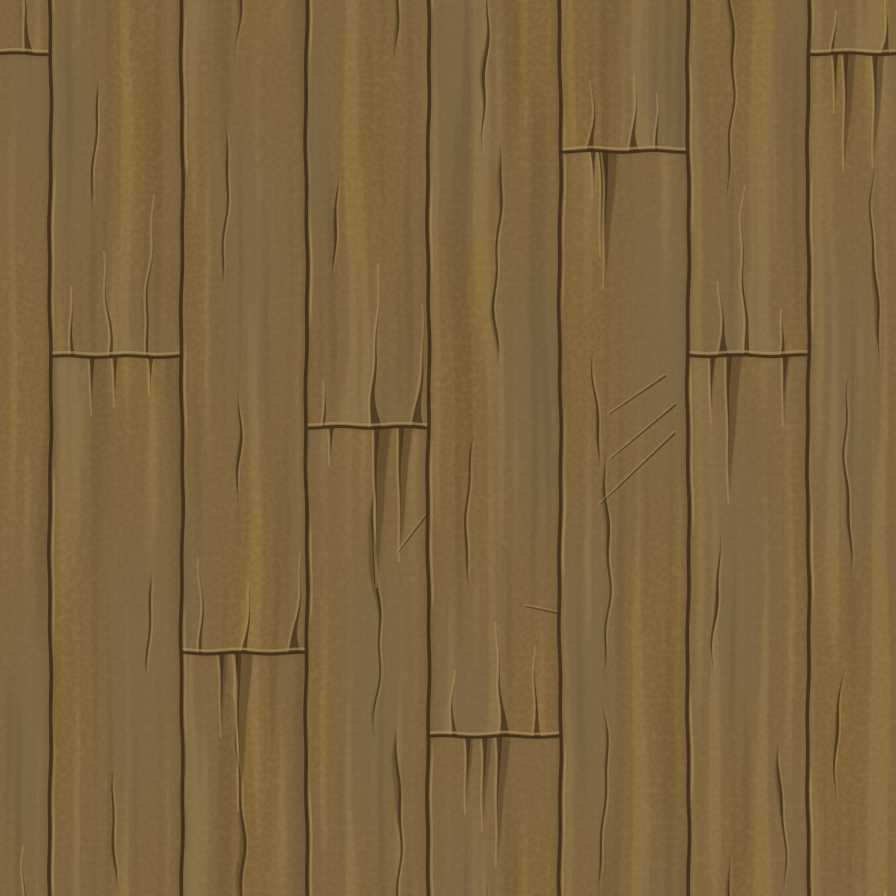
Reproduce this texture procedurally as a Shadertoy shader.

```glsl
const float TAU = 6.2832;
const int PLANKS = 7;
const float SEAMS[7] = float[7](0.056, 0.203, 0.342, 0.478, 0.625, 0.768, 0.902);
const float JOINTS[7] = float[7](0.602, 0.271, 0.523, 0.178, 0.831, 0.603, 0.940);

const vec3 WOOD = vec3(0.50, 0.40, 0.25);
const vec3 PALE = vec3(0.54, 0.44, 0.27);
const vec3 DUSK = vec3(0.46, 0.37, 0.23);
const vec3 SHADE = vec3(0.36, 0.28, 0.17);
const vec3 GAP = vec3(0.23, 0.17, 0.09);
const vec3 RIM = vec3(0.65, 0.54, 0.34);

float hash(vec2 p) {
    return fract(sin(dot(p, vec2(127.1, 311.7))) * 4375.85);
}

float stroke(float d, float halfWidth, float soft) {
    float cover = clamp(halfWidth / soft, 0.0, 1.0);
    return cover * (1.0 - smoothstep(halfWidth - soft, halfWidth + soft, abs(d)));
}

// Distance to the nearest jittered cell point, tiling with the canvas
float cellular(vec2 p, float cells) {
    vec2 cell = floor(p * cells), f = fract(p * cells);
    float nearest = 2.0;
    for (int y = -1; y <= 1; y++)
    for (int x = -1; x <= 1; x++) {
        vec2 o = vec2(x, y), id = mod(cell + o, cells);
        vec2 jitter = vec2(hash(id), hash(id + 37.0));
        nearest = min(nearest, length(o + jitter - f));
    }
    return nearest;
}

// Long brushed bands running along a plank
float streaks(vec2 q, float seed) {
    float sum = 0.0, amp = 0.5, freq = 75.0;
    for (int i = 0; i < 4; i++) {
        float phase = seed * 9.0 + float(i) * 2.4;
        float drift = 0.9 * sin(q.y * 5.0 + phase) + 0.3 * sin(q.y * 17.0 + phase * 2.0);
        float fade = 0.6 + 0.4 * sin(q.y * (6.0 + 2.0 * float(i)) + phase * 1.7);
        sum += amp * fade * sin(q.x * freq + phase + drift);
        amp *= 0.72;
        freq *= 1.8;
    }
    return sum;
}

float bend(float y, float seed) {
    return 0.0035 * sin(y * 24.0 + seed * 40.0) + 0.0012 * sin(y * 85.0 + seed * 70.0);
}

vec3 carve(vec3 col, float d, float halfWidth, float rimSide, float soft) {
    col = mix(col, RIM, 0.5 * stroke(d - rimSide * (halfWidth + 0.0018), 0.0011, soft));
    return mix(col, GAP, 0.7 * stroke(d, halfWidth, soft));
}

// Lens-shaped crack in the body of a plank
vec3 bodyCrack(vec3 col, vec2 q, float halfLen, float width, float seed, float soft) {
    float t = q.y / halfLen;
    if (abs(t) > 1.0) return col;
    float d = q.x + bend(q.y, seed), taper = 1.0 - t * t;
    float swell = taper * (0.5 + 0.5 * sin(t * 4.0 + seed * 20.0));
    col = mix(col, SHADE, 0.65 * stroke(d + 0.4 * width * swell, width * swell, 0.002));
    col = mix(col, RIM, 0.45 * taper * stroke(d - 0.0025, 0.0011, soft));
    return mix(col, GAP, 0.65 * stroke(d, 0.0012 * taper + 0.15 * width * swell, soft));
}

// Split opening at a plank end: t runs from root to tip
vec3 endSplit(vec3 col, float d, float t, float width, float soft) {
    if (t > 1.0) return col;
    float halfWidth = 0.0012 * (1.0 - t) + width * pow(1.0 - t, 6.0);
    return carve(col, d, halfWidth, -1.0, soft);
}

vec3 scratch(vec3 col, vec2 p, vec2 a, vec2 b, float soft) {
    vec2 ab = b - a;
    float t = clamp(dot(p - a, ab) / dot(ab, ab), 0.0, 1.0);
    float d = length(p - a - ab * t), halfWidth = 0.0012 * (1.0 - 0.5 * t);
    float side = dot(p - a, vec2(ab.y, -ab.x)) > 0.0 ? 0.7 : 0.1;
    col = mix(col, RIM, side * 0.6 * stroke(d - 0.002, 0.001, soft));
    return mix(col, GAP, 0.6 * stroke(d, halfWidth, soft));
}

void mainImage(out vec4 fragColor, in vec2 fragCoord) {
    vec2 uv = fragCoord / iResolution.xy;
    float soft = max(0.0008, 0.7 / iResolution.y);

    // Plank lookup, wrapping across the side edges
    float x = fract(uv.x + 0.001 * sin(TAU * (3.0 * uv.y + 2.0 * uv.x)) + 0.0005 * sin(TAU * 11.0 * uv.y));
    int id = PLANKS - 1;
    for (int i = 0; i < PLANKS; i++) if (x >= SEAMS[i]) id = i;
    if (x < SEAMS[0]) x += 1.0;
    float left = SEAMS[id], right = id == PLANKS - 1 ? 1.0 + SEAMS[0] : SEAMS[id + 1];
    float width = right - left, a = x - left, seed = hash(vec2(id, 3.0));
    float v = fract(uv.y - JOINTS[id] + 0.001 * sin(a * 90.0 + seed * 30.0));

    // Brushed tone, warm patches and speckled grain
    float tone = streaks(vec2(a, v), seed) + 0.25 * (seed - 0.5);
    tone += 0.4 * exp(-a * 70.0) + 0.25 * exp(-v * 25.0);
    vec3 col = mix(WOOD, PALE, smoothstep(0.05, 0.6, tone));
    col = mix(col, DUSK, smoothstep(0.15, 0.7, -tone));
    float warm = sin(v * 8.0 + seed * 25.0) * sin(a * 35.0 + seed * 11.0);
    col += 0.014 * warm * vec3(0.8, -0.1, -1.2);
    col += 0.045 * (cellular(uv, 170.0) - 0.5) * (0.7 + 0.3 * warm);

    // Cracks along the plank and splits on both sides of its joint
    for (int i = 0; i < 3; i++) {
        float k = float(i), r = hash(vec2(id, k + 11.0)), s = hash(vec2(id, k + 29.0));
        vec2 centre = vec2(width * (0.18 + 0.64 * r), 0.27 + 0.24 * k + 0.1 * (s - 0.5));
        col = bodyCrack(col, vec2(a, v) - centre, 0.06 + 0.09 * s, 0.002 + 0.006 * r * s, r, soft);
        float root = width * (0.14 + 0.3 * k + 0.17 * s);
        col = endSplit(col, a - root + bend(v, s) - bend(0.0, s), v / (0.04 + 0.16 * r), 0.006 * s, soft);
        float depth = (1.0 - v) / (0.04 + 0.14 * s), d = a - width * (0.15 + 0.7 * r);
        float wedge = 0.008 * s * max(1.0 - depth, 0.0);
        col = mix(col, SHADE, 0.7 * stroke(d - wedge, wedge, 0.0015));
        col = endSplit(col, d, depth, 0.002, soft);
    }

    // Diagonal scratches and chipped plank edges
    for (int i = 0; i < 3; i++) {
        float k = float(i);
        vec2 mid = vec2(0.712 + 0.006 * sin(k * 1.6), 0.477 + 0.041 * k);
        vec2 reach = vec2(0.041 - 0.005 * k, 0.039 - 0.009 * k);
        col = scratch(col, uv, mid + reach, mid - reach, soft);
    }
    col = scratch(col, uv, vec2(0.478, 0.427), vec2(0.445, 0.384), soft);
    col = scratch(col, uv, vec2(0.625, 0.315), vec2(0.587, 0.323), soft);

    // Seams and joints with worn, lit rims
    float seam = min(a, width - a), joint = min(v, 1.0 - v);
    float worn = smoothstep(-0.4, 0.8, sin(v * 19.0 + seed * 50.0) + 0.5 * sin(v * 47.0));
    col = mix(col, SHADE, 0.55 * exp(-seam * 260.0) + 0.3 * exp(-joint * 300.0));
    col = mix(col, RIM, 0.55 * worn * stroke(a - 0.0045, 0.0012, soft));
    col = mix(col, RIM, 0.65 * stroke(v - 0.004, 0.0014, soft));
    col = mix(col, GAP, 0.85 * max(stroke(seam, 0.002, soft), stroke(joint, 0.0017, soft)));
    fragColor = vec4(col, 1.0);
}
```
